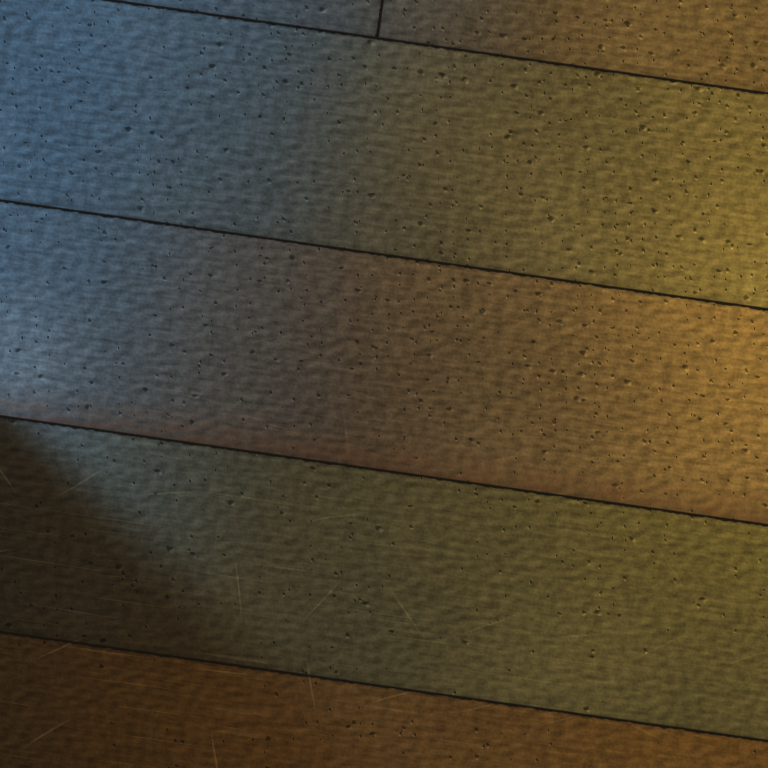
Give the GLSL for this texture, as a WebGL 2 fragment shader.

```glsl
#version 300 es
precision highp float;

uniform vec2 u_resolution;
out vec4 fragColor;

// Board layout
const float BOARD_HEIGHT = 0.281;
const float BOARD_SLOPE = 0.142;
const float FIRST_SEAM = 0.177;
const float SEAM_HALF_WIDTH = 0.0016;
const float JOINT_ROW = 3.0;
const float JOINT_X = 0.356;

// Surface detail
const int PIT_LAYERS = 3;
const float PIT_SCALE = 30.0;
const float PIT_STRENGTH = 0.75;
const float GRAIN_STRENGTH = 0.16;
const float RELIEF_STRENGTH = 0.20;
const float SCRATCH_STRENGTH = 0.07;

// Light and wood colours
const vec3 SKY_BLUE = vec3(0.255, 0.345, 0.425);
const vec3 DARK_WOOD = vec3(0.265, 0.235, 0.175);
const vec3 AMBER_WOOD = vec3(0.425, 0.350, 0.175);
const vec3 GLOW = vec3(0.095, 0.070, 0.015);
const vec3 SHADOW_WOOD = vec3(0.175, 0.135, 0.080);
const vec3 SEAM_DARK = vec3(0.075, 0.065, 0.055);
const vec3 RED_EDGE = vec3(0.33, 0.19, 0.11);

// Tints of the boards, from the lowest row up
const vec3 ROW_TINT[5] = vec3[5](
    vec3(1.03, 0.84, 0.64), vec3(0.93, 0.95, 0.88), vec3(1.04, 0.96, 0.98),
    vec3(0.98, 0.99, 1.00), vec3(0.98, 0.92, 0.96));

vec2 hash2(vec2 p) {
    vec3 q = fract(p.xyx * vec3(0.1031, 0.1030, 0.0973));
    q += dot(q, q.yzx + 33.33);
    return fract((q.xx + q.yz) * q.zy);
}

float cornerSlope(vec2 cell, vec2 offset) {
    float angle = 6.2832 * hash2(cell).x;
    return dot(vec2(cos(angle), sin(angle)), offset);
}

float gradientNoise(vec2 p) {
    vec2 i = floor(p), f = p - i;
    vec2 u = f * f * f * (f * (f * 6.0 - 15.0) + 10.0);
    vec2 e = vec2(1.0, 0.0);
    float low = mix(cornerSlope(i, f), cornerSlope(i + e, f - e), u.x);
    float high = mix(cornerSlope(i + e.yx, f - e.yx), cornerSlope(i + 1.0, f - 1.0), u.x);
    return mix(low, high, u.y);
}

// Small dents: x is the dark hollow, y the lit rim
vec2 pits(vec2 p, float density) {
    vec2 sum = vec2(0.0);
    for (int k = 0; k < PIT_LAYERS; k++) {
        float layer = float(k), turn = 0.7 * layer;
        float c = cos(turn), s = sin(turn);
        vec2 q = mat2(c, s, -s, c) * p * (PIT_SCALE + 13.0 * layer) + 17.0 * layer;
        vec2 cell = floor(q), pick = hash2(cell + 91.0);
        vec2 d = q - cell - mix(vec2(0.36), vec2(0.64), hash2(cell));
        d += 0.07 * vec2(gradientNoise(q * 5.0), gradientNoise(q * 5.0 + 40.0));
        float radius = mix(0.07, 0.17, pick.y);
        float present = step(pick.x, density);
        float hollow = 1.0 - smoothstep(0.3, 1.0, length((d - vec2(-0.05, 0.03)) * vec2(0.8, 1.3)) / radius);
        float rim = 1.0 - smoothstep(0.2, 1.0, length(d - vec2(0.06, -0.04)) / (0.8 * radius));
        sum = max(sum, present * vec2(hollow, rim * pick.y));
    }
    return sum;
}

// Thin straight marks, each in its own cell and direction
float scratches(vec2 p) {
    vec2 q = p * 9.0, cell = floor(q), pick = hash2(cell + 7.0);
    vec2 d = q - cell - 0.5;
    float angle = 3.1416 * pick.x;
    vec2 along = vec2(cos(angle), sin(angle));
    float reach = 1.0 - smoothstep(0.1, 0.42, abs(dot(d, along)));
    float across = abs(dot(d, vec2(-along.y, along.x)) + 0.03 * gradientNoise(q * 2.0));
    return reach * (1.0 - smoothstep(0.004, 0.02, across)) * step(pick.y, 0.6);
}

void main() {
    vec2 p = gl_FragCoord.xy / u_resolution;
    float pixel = 1.0 / min(u_resolution.x, u_resolution.y);
    vec2 board = vec2(p.x - BOARD_SLOPE * p.y, p.y + BOARD_SLOPE * p.x);
    float v = (board.y - FIRST_SEAM) / BOARD_HEIGHT;
    float row = floor(v), inside = fract(v);
    float cloud = gradientNoise(p * 4.0 + row * 3.7);

    // Cool light from the upper left, warm light from the right
    float cool = 1.0 - smoothstep(0.08, 0.78, p.x + 0.5 * (1.0 - p.y) + 0.10 * cloud);
    float warm = smoothstep(0.32, 1.0, p.x + 0.04 * cloud);
    vec3 wood = mix(DARK_WOOD, AMBER_WOOD, warm * mix(0.6, 1.0, smoothstep(0.0, 0.4, p.y)));
    wood += GLOW * exp(-14.0 * dot(p - vec2(1.02, 0.62), p - vec2(1.02, 0.62)));
    wood *= ROW_TINT[clamp(int(row) + 1, 0, 4)];
    vec3 color = mix(wood, SKY_BLUE, cool);
    float sheen = exp(-90.0 * dot(p - vec2(0.0, 0.53), p - vec2(0.0, 0.53)));
    color += 0.07 * sheen;

    // Diagonal shadow in the lower left
    float shadowEdge = p.x + 0.88 * p.y - 0.427;
    float shadow = 1.0 - smoothstep(-0.05, 0.05 + 0.25 * (0.45 - min(p.y, 0.45)), shadowEdge);
    vec3 shaded = SHADOW_WOOD * mix(vec3(1.0), vec3(1.35, 1.15, 0.9), step(row, -0.5));
    color = mix(color, shaded * (0.8 + 0.7 * p.x), shadow * 0.9 * step(row, 0.5));

    // Grain, relief and dents
    vec2 fiber = board * vec2(22.0, 150.0) + row * 19.0;
    float grain = gradientNoise(fiber) + 0.6 * gradientNoise(fiber * vec2(2.7, 2.1));
    vec2 bump = board * vec2(65.0, 110.0);
    float relief = gradientNoise(bump) - gradientNoise(bump + vec2(0.45, -0.35));
    float speckle = gradientNoise(board * 240.0);
    color *= 1.0 + GRAIN_STRENGTH * grain + RELIEF_STRENGTH * relief + 0.13 * speckle + 0.12 * cloud;
    float upper = smoothstep(0.5, 1.5, v);
    float density = mix(0.10, 0.24, upper) + 0.22 * warm * upper + 0.35 * gradientNoise(p * 6.0 + 5.0);
    vec2 dents = pits(board, density);
    color *= 1.0 - PIT_STRENGTH * 0.55 * dents.x;
    color += PIT_STRENGTH * dents.y * mix(vec3(0.10, 0.12, 0.13), vec3(0.26, 0.20, 0.07), warm) * (1.0 - 0.6 * shadow);

    // Scuffs, strongest on the lower boards
    float streak = smoothstep(0.32, 0.55, gradientNoise(board * vec2(5.0, 190.0) + 8.0));
    float worn = (1.0 - 0.75 * upper) * (1.0 - 0.6 * warm);
    color += SCRATCH_STRENGTH * worn * (scratches(board) + 0.7 * streak) * vec3(1.0, 0.85, 0.6);

    // Reddish worn edges and dark uneven seams
    float redEdge = (1.0 - smoothstep(0.0, 0.2, inside)) * step(0.5, row) * (1.0 - step(1.5, row));
    color = mix(color, RED_EDGE, redEdge * 0.38 * (0.7 + grain));
    float seamOffset = (v - floor(v + 0.5)) * BOARD_HEIGHT;
    float rough = gradientNoise(vec2(board.x * 130.0, row)) + gradientNoise(vec2(board.x * 45.0, 9.0));
    float seamDistance = abs(seamOffset + 0.0008 * rough);
    float joint = abs(board.x - JOINT_X + 0.0006 * gradientNoise(board * 90.0));
    seamDistance = min(seamDistance, joint + 9.0 * abs(row - JOINT_ROW));
    float lip = exp(-pow((seamOffset + 0.006) / 0.0025, 2.0));
    color *= 1.0 + 0.16 * lip * (0.6 + rough);
    color *= 1.0 - 0.22 * exp(-seamDistance / 0.005);
    float width = SEAM_HALF_WIDTH * (1.0 + 0.5 * rough);
    float seam = 1.0 - smoothstep(width - pixel, width + pixel, seamDistance);
    color = mix(color, SEAM_DARK, 0.85 * seam);

    fragColor = vec4(clamp(color, 0.0, 1.0), 1.0);
}
```
